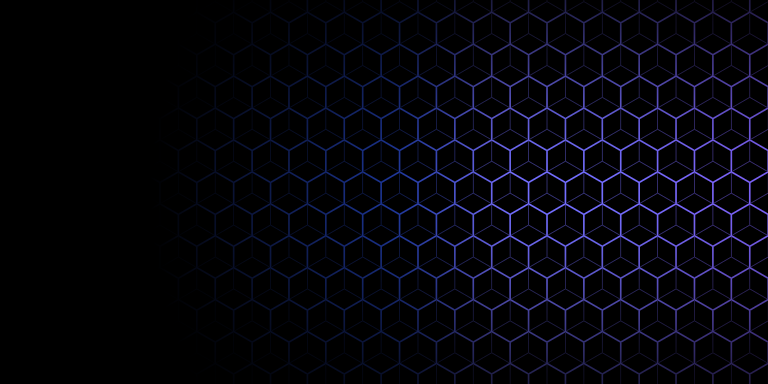
A Shadertoy shader for this background:

```glsl
// Glowing hexagon lattice with faint cube spokes, fading from violet to black.
#define CELL_WIDTH 0.0960
#define CELL_ORIGIN vec2(0.8005, 0.5802)
#define EDGE_WIDTH 0.0043
#define SPOKE_WIDTH 0.0020
#define SPOKE_STRENGTH 0.55
#define FADE_START 0.39
#define FADE_END 1.35
#define BAND_CENTER 0.50
#define BAND_SIGMA 0.31
#define BLUE vec3(0.17, 0.32, 0.90)
#define VIOLET vec3(0.45, 0.43, 1.00)
#define PURPLE vec3(0.48, 0.38, 0.96)

const float SIDE = CELL_WIDTH / sqrt(3.0);

// Offset of p from the nearest center of a pointy-top hexagon grid.
vec2 hexLocal(vec2 p) {
    vec2 period = vec2(CELL_WIDTH, 3.0 * SIDE);
    vec2 a = mod(p + 0.5 * period, period) - 0.5 * period;
    vec2 b = mod(p, period) - 0.5 * period;
    return dot(a, a) < dot(b, b) ? a : b;
}

float hexEdgeDistance(vec2 p) {
    p = abs(p);
    return 0.5 * CELL_WIDTH - max(p.x, dot(p, vec2(0.5, 0.5 * sqrt(3.0))));
}

// Distance from p to the segment between the cell center and tip.
float spokeDistance(vec2 p, vec2 tip) {
    return length(p - tip * clamp(dot(p, tip) / dot(tip, tip), 0.0, 1.0));
}

// Share of a pixel covered by a line, also valid for lines under a pixel wide.
float lineCoverage(float d, float width, float pixel) {
    float h = 0.5 * width;
    float overlap = min(d + 0.5 * pixel, h) - max(d - 0.5 * pixel, -h);
    return clamp(overlap / pixel, 0.0, 1.0);
}

void mainImage(out vec4 fragColor, in vec2 fragCoord) {
    vec2 uv = fragCoord / iResolution.y;
    float pixel = 1.0 / iResolution.y;

    // Lattice: bold hexagon outlines and three thin spokes per cell.
    vec2 cell = hexLocal(uv - CELL_ORIGIN);
    vec2 mirrored = vec2(abs(cell.x), cell.y);
    float edge = lineCoverage(hexEdgeDistance(cell), EDGE_WIDTH, pixel);
    float spokeDist = min(spokeDistance(mirrored, vec2(0.0, SIDE)),
                          spokeDistance(mirrored, vec2(0.5 * CELL_WIDTH, -0.5 * SIDE)));
    float spoke = lineCoverage(spokeDist, SPOKE_WIDTH, pixel) * SPOKE_STRENGTH;

    // Light: a horizontal band that dies out along a curved left border.
    float dy = uv.y - BAND_CENTER;
    float band = exp(-0.5 * dy * dy / (BAND_SIGMA * BAND_SIGMA));
    float start = FADE_START + 0.45 * dy * dy;
    float fade = clamp((uv.x - start) / (FADE_END - start), 0.0, 1.0);

    // Hue: blue on the left, violet and purple on the right.
    vec3 tint = mix(BLUE, VIOLET, smoothstep(0.98, 1.32, uv.x));
    tint = mix(tint, PURPLE, smoothstep(1.5, 2.0, uv.x));

    fragColor = vec4(tint * max(edge, spoke) * band * fade, 1.0);
}
```
